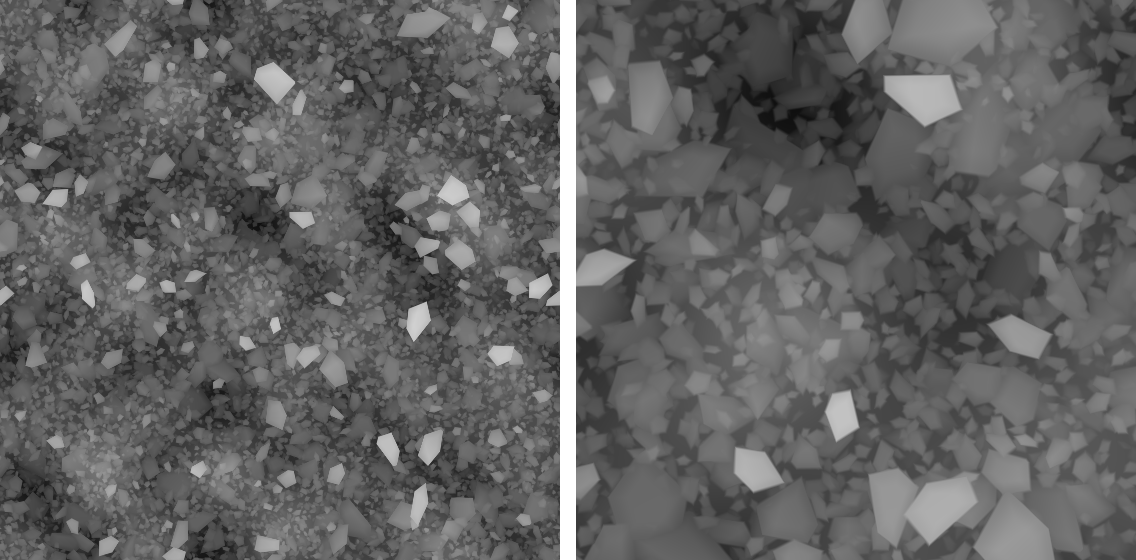
Left: the whole. Right: its middle third, enlarged.
This texture map is drawn by a three.js fragment shader. Its source:

```glsl
varying vec2 vUv;

const float TAU = 6.2831853;
const int LAYERS = 9;
const int SIDES = 5;
const float EDGE = 0.0011;
const float MID_GRAY = 0.36;

vec4 hash4(vec3 key) {
  vec4 p = fract(key.xyzx * vec4(0.1031, 0.1030, 0.0973, 0.1099));
  p += dot(p, p.wzxy + 33.33);
  return fract((p.xxyz + p.yzzw) * p.zywx);
}

mat2 rotation(float angle) {
  float c = cos(angle), s = sin(angle);
  return mat2(c, s, -s, c);
}

// Sum of sine waves with whole-number frequencies, so it wraps
float ground(vec2 p, float level, float spread) {
  float sum = 0.0;
  for (int i = 0; i < 9; i++) {
    vec4 r = hash4(vec3(float(i) + 3.0, 17.0, 5.0));
    vec2 frequency = floor(r.xy * 11.0) - 5.0;
    sum += sin(TAU * (dot(frequency, p) + r.z));
  }
  return level + spread * sum * 0.47;
}

// Irregular convex outline: negative inside, about one unit in radius
float chip(vec2 q, vec3 key) {
  float d = length(q) - 1.25;
  for (int i = 0; i < SIDES; i++) {
    float side = float(i);
    vec4 r = hash4(key + vec3(0.0, 0.0, 11.0 + 7.0 * side));
    float angle = TAU * (side + 0.6 * r.x) / float(SIDES);
    d = max(d, dot(q, vec2(cos(angle), sin(angle))) - mix(0.62, 1.0, r.y));
  }
  return d;
}

// Two tilted facets with a soft fall towards the rim
float facets(vec2 q, float d, vec4 r, float relief) {
  vec2 tilt = rotation(TAU * r.x) * vec2(1.0, 0.0);
  vec2 slope = rotation(TAU * r.y) * vec2(1.0, 0.0);
  float top = dot(q, tilt) * relief * r.z;
  float flank = relief * (0.5 - 1.3 * dot(q, slope));
  return min(top, flank) - 0.5 * relief * smoothstep(-0.45, 0.0, d);
}

// One wrapped grid of stones; the higher surface stays visible
float scatter(float height, vec2 uv, float cells, float big, float seed) {
  vec2 p = uv * cells;
  vec2 home = floor(p);
  for (int y = -1; y <= 1; y++) {
    for (int x = -1; x <= 1; x++) {
      vec2 cell = home + vec2(float(x), float(y));
      vec3 key = vec3(mod(cell, cells), seed);
      vec4 place = hash4(key);
      vec4 form = hash4(key + vec3(0.0, 0.0, 3.7));
      vec2 center = cell + place.xy;
      vec2 offset = p - center;
      float size = mix(0.23, 0.42, place.z);
      if (place.w > 1.0 - 0.4 * big || length(offset) > 1.8 * size) continue;

      float stretch = mix(1.0, 1.42, form.x);
      vec2 q = rotation(TAU * form.y) * offset / size;
      q /= vec2(stretch, 1.0 / stretch);
      float d = chip(q, key);
      float cover = 1.0 - smoothstep(-EDGE, EDGE, d * size / cells);

      // Small grains follow the ground, large stones lie more freely
      float bed = ground(center / cells, 0.34, 0.058);
      float tone = mix(bed, MID_GRAY, 0.5 * big);
      tone += (form.z - 0.5) * mix(0.14, 0.2, big);
      tone += big * 0.46 * pow(form.w, 8.0);
      vec4 shape = hash4(key + vec3(0.0, 0.0, 5.3));
      tone += facets(q, d, shape, mix(0.035, 0.075, big));
      height = mix(height, max(height, tone), cover);
    }
  }
  return height;
}

void main() {
  float height = ground(vUv, 0.25, 0.058);

  // From coarse stones to fine grit
  for (int i = 0; i < LAYERS; i++) {
    float layer = float(i);
    float cells = floor(12.0 * pow(1.27, layer) + 0.5);
    float big = 1.0 - layer / float(LAYERS - 1);
    height = scatter(height, vUv, cells, big, 20.0 + 61.0 * layer);
  }
  gl_FragColor = vec4(vec3(clamp(height, 0.0, 1.0)), 1.0);
}
```
